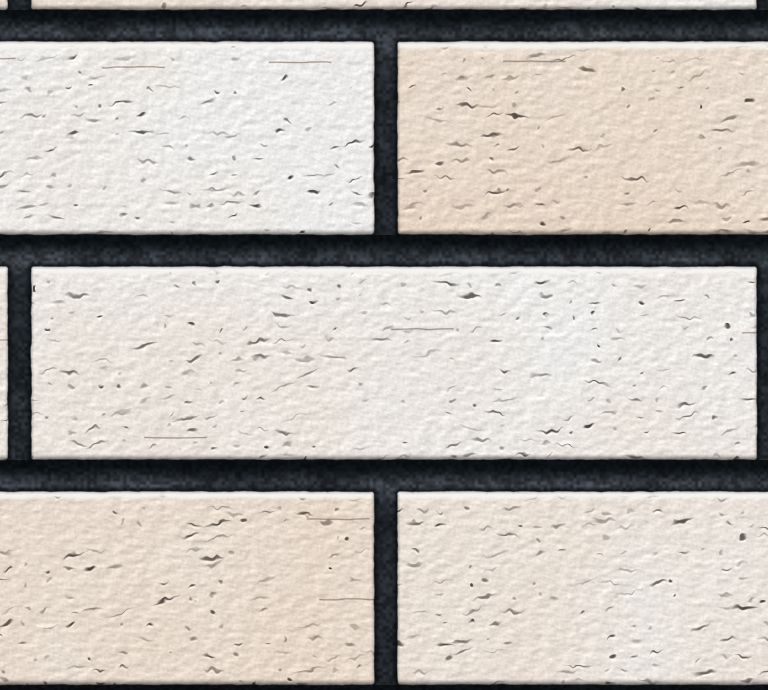
A Shadertoy shader for this texture:

```glsl
// Running-bond wall of long pale bricks in dark recessed mortar.
// Each brick is a rounded box with its own warmth, fine relief, a lit top
// edge and scattered ragged pits; joints are shaded by the brick above.

#define COURSE 0.3261            // brick plus joint, in canvas heights
#define LENGTH 1.0855            // brick plus joint, along a course
#define JOINT vec2(0.0340, 0.0464)
#define ORIGIN vec2(0.0283, 0.0370)
#define STAGGER 0.489            // shift of every other course
#define PIT_DENSITY 0.52
#define RELIEF 0.20
#define COOL vec3(0.925, 0.920, 0.912)
#define WARM vec3(0.895, 0.825, 0.755)
#define PIT_COLOR vec3(0.20, 0.17, 0.15)
#define MORTAR_DARK vec3(0.045, 0.060, 0.072)
#define MORTAR_LIGHT vec3(0.235, 0.255, 0.280)

float hash(vec2 p) {
    return fract(sin(dot(p, vec2(12.9898, 78.233))) * 43758.5453);
}

float noise(vec2 p) {
    vec2 i = floor(p), f = fract(p);
    f = f * f * (3.0 - 2.0 * f);
    return mix(mix(hash(i), hash(i + vec2(1, 0)), f.x),
               mix(hash(i + vec2(0, 1)), hash(i + vec2(1, 1)), f.x), f.y);
}

float fbm(vec2 p) {
    float sum = 0.0, amp = 0.5;
    for (int i = 0; i < 4; i++) {
        sum += amp * noise(p);
        p = p * 2.03 + 11.7;
        amp *= 0.5;
    }
    return sum;
}

float roundedBox(vec2 p, vec2 halfSize, float radius) {
    vec2 e = abs(p) - halfSize + radius;
    return length(max(e, 0.0)) + min(max(e.x, e.y), 0.0) - radius;
}

// Clustered, mostly horizontal pits on a jittered grid; returns coverage.
float pits(vec2 p, vec2 cell, float density, float px) {
    p += 0.007 * (vec2(noise(p * 110.0), noise(p * 130.0 + 7.3)) - 0.5);
    vec2 base = floor(p / cell);
    float cover = 0.0;
    for (int j = -1; j <= 1; j++)
    for (int i = -1; i <= 1; i++) {
        vec2 id = base + vec2(i, j);
        float cluster = 0.35 + 1.3 * noise(id * 0.37);
        if (hash(id) > density * cluster) continue;
        vec2 center = (id + 0.2 + 0.6 * vec2(hash(id + 3.7), hash(id + 8.1))) * cell;
        float size = hash(id + 5.3);
        vec2 radius = cell * vec2(mix(0.07, 0.42, size * size),
                                  mix(0.045, 0.13, hash(id + 9.2)));
        vec2 o = p - center;
        o.y += o.x * 0.6 * (hash(id + 2.9) - 0.65);
        float d = (length(o / radius) - 1.0) * radius.y;
        float depth = hash(id + 6.4);
        cover = max(cover, (1.0 - smoothstep(-px, px, d)) * mix(0.3, 1.0, depth * depth));
    }
    return cover;
}

// One long thin scratch in a few large cells.
float scratches(vec2 p, float px) {
    vec2 cell = vec2(0.27, 0.14), id = floor(p / cell);
    vec2 o = p - (id + 0.3 + 0.4 * vec2(hash(id + 1.3), hash(id + 4.1))) * cell;
    o.y += 0.002 * noise(p * 60.0);
    float d = max(abs(o.x) - 0.045, abs(o.y) - 0.0008);
    return step(hash(id + 7.9), 0.2) * (1.0 - smoothstep(-px, px, d));
}

vec3 brickColor(vec2 q, vec2 id, vec2 halfSize, float d, float px) {
    vec2 s = q + id * vec2(3.17, 2.31) + 5.0;

    // Warmth differs per brick and drifts in soft patches
    float warmth = 0.45 + 0.4 * sin(id.x * 2.2 + id.y * 4.17 + 1.1);
    warmth += 0.9 * (fbm(s * vec2(3.5, 2.5)) - 0.47) - 0.22 * q.x;
    vec3 col = mix(COOL, WARM, clamp(warmth, 0.0, 1.0));

    // Embossed grain, lit from above
    vec2 g = s * vec2(75.0, 140.0);
    col += RELIEF * (fbm(g) - fbm(g + vec2(-0.25, 0.55)));
    col *= 0.975 + 0.05 * noise(s * 350.0);

    // Pits with a pale lower lip, then scratches
    vec2 cell = vec2(0.034, 0.021);
    float pit = pits(s, cell, PIT_DENSITY, px);
    float lip = pits(s + vec2(0.0, 0.0035), cell, PIT_DENSITY, px);
    col += 0.07 * lip * (1.0 - pit);
    col = mix(col, PIT_COLOR, 0.88 * pit);
    col = mix(col, vec3(0.48, 0.41, 0.36), 0.75 * scratches(s, px));

    // Bright top arris, dull bottom and side edges
    float top = halfSize.y - q.y + 0.003 * (noise(s * 45.0) - 0.5);
    float bottom = halfSize.y + q.y;
    col = mix(col, vec3(0.97, 0.965, 0.95), 0.9 * (1.0 - smoothstep(0.006, 0.014, top)));
    col *= 1.0 - 0.32 * (1.0 - smoothstep(0.001, 0.009, bottom));
    return col * (1.0 - 0.18 * (1.0 - smoothstep(0.0, 0.005, -d)));
}

vec3 mortarColor(vec2 p, float drop, float d) {
    float lit = smoothstep(0.15, 0.85, drop / JOINT.y);
    lit *= mix(1.0, 0.55, smoothstep(1.0, 1.5, drop / JOINT.y));
    lit *= smoothstep(-0.002, 0.010, d) * (0.35 + 1.1 * fbm(p * vec2(16.0, 24.0)));
    vec3 col = mix(MORTAR_DARK, MORTAR_LIGHT, clamp(lit, 0.0, 1.0));
    return col * (0.65 + 0.7 * noise(p * 210.0));
}

void mainImage(out vec4 fragColor, in vec2 fragCoord) {
    float px = 1.0 / iResolution.y;
    vec2 p = fragCoord * px;

    // Courses count downward; even ones are shifted
    vec2 size = vec2(LENGTH, COURSE), grid = (vec2(p.x, 1.0 - p.y) - ORIGIN) / size;
    float row = floor(grid.y);
    grid.x -= STAGGER * (1.0 - mod(row, 2.0));
    vec2 id = floor(grid);
    vec2 q = (fract(grid) - 0.5) * size * vec2(1, -1);

    vec2 halfSize = 0.5 * (size - JOINT);
    float d = roundedBox(q, halfSize, 0.004) + 0.003 * (fbm(p * 55.0) - 0.47);
    float drop = mod(-q.y - halfSize.y, COURSE);

    vec3 col = mix(brickColor(q, id, halfSize, d, px), mortarColor(p, drop, d),
                   smoothstep(-px, px, d));
    fragColor = vec4(clamp(col, 0.0, 1.0), 1.0);
}
```
